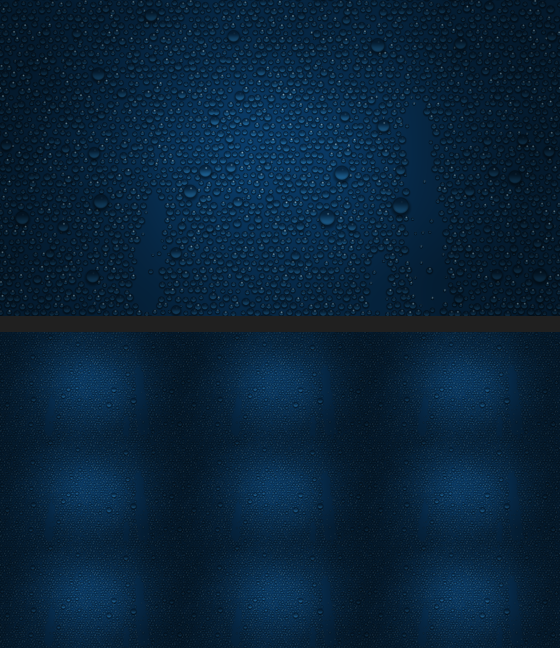
Top: one tile. Bottom: repeated 3 by 3.
This texture is drawn by a Shadertoy shader. Its source:

```glsl
// Condensation on dark blue glass: packed small drops, scattered large drops and
// cleared run-off streaks under a soft central glow. Drops sit on jittered grids
// whose cells wrap, and the glow and noise are periodic, so the image tiles.

const float TAU = 6.2831853;
const vec2 CANVAS = vec2(16.0 / 9.0, 1.0);
const vec2 SMALL_GRID = vec2(70.0, 44.0);   // even row count keeps the stagger periodic
const vec2 BIG_GRID = vec2(20.0, 12.0);
const vec2 SMALL_RADIUS = vec2(0.0068, 0.0116);
const vec2 BIG_RADIUS = vec2(0.012, 0.026);
const float SMALL_JITTER = 0.42;
const float BIG_CHANCE = 0.55;
const float GLINT_RADIUS = 0.0021;
const vec3 EDGE_BLUE = vec3(0.014, 0.100, 0.175);
const vec3 CORE_BLUE = vec3(0.040, 0.235, 0.410);
const vec3 DROP_TEAL = vec3(0.075, 0.145, 0.165);
const vec3 GLINT_WHITE = vec3(0.70, 0.86, 0.92);

vec3 hash3(vec2 cell, uint seed) {
    uvec3 v = uvec3(uvec2(cell), seed) * 1664525u + 1013904223u;
    v.x += v.y * v.z; v.y += v.z * v.x; v.z += v.x * v.y;
    v ^= v >> 16u;
    v.x += v.y * v.z; v.y += v.z * v.x; v.z += v.x * v.y;
    return vec3(v >> 8u) / 16777216.0;
}

float corner(vec2 cell, vec2 offset, vec2 period) {
    float angle = TAU * hash3(mod(cell, period), 7u).x;
    return dot(vec2(cos(angle), sin(angle)), offset);
}

// Gradient noise that wraps after one canvas
float wrapNoise(vec2 uv, vec2 period) {
    vec2 p = uv * period, i = floor(p), f = p - i;
    vec2 w = f * f * f * (f * (f * 6.0 - 15.0) + 10.0);
    vec2 e = vec2(1.0, 0.0);
    return mix(mix(corner(i, f, period), corner(i + e.xy, f - e.xy, period), w.x),
               mix(corner(i + e.yx, f - e.yx, period), corner(i + 1.0, f - 1.0, period), w.x), w.y);
}

// Positive inside a streak that widens downward from its top
float streak(vec2 uv, float x, float top, float halfWidth, float drift) {
    float fall = (top - uv.y) / top;
    float ends = smoothstep(0.0, 0.12, fall) * smoothstep(0.0, 0.06, uv.y);
    float width = halfWidth * mix(0.55, 1.0, fall) * ends;
    return width - abs(uv.x - x - drift * fall);
}

float cleared(vec2 uv) {
    uv = fract(uv);
    float s = streak(uv, 0.738, 0.72, 0.036, 0.035);
    s = max(s, streak(uv, 0.276, 0.39, 0.029, -0.018));
    s = max(s, streak(uv, 0.672, 0.20, 0.024, 0.006));
    return s;
}

// Drops are vec3(centre, radius); radius zero means empty
vec3 bigDrop(vec2 cell) {
    vec3 h = hash3(mod(cell, BIG_GRID), 3u);
    vec2 uv = (cell + 0.5 + 0.6 * (h.xy - 0.5)) / BIG_GRID;
    float size = h.z / BIG_CHANCE;
    float radius = size < 1.0 ? mix(BIG_RADIUS.x, BIG_RADIUS.y, pow(size, 5.0)) : 0.0;
    if (cleared(uv) > -0.004) radius *= 0.5;
    return vec3(uv * CANVAS, radius);
}

float gapToBig(vec2 p) {
    vec2 home = floor(p / CANVAS * BIG_GRID);
    float gap = 1.0;
    for (int k = 0; k < 9; k++) {
        vec3 drop = bigDrop(home + vec2(k % 3, k / 3) - 1.0);
        if (drop.z > 0.0) gap = min(gap, length(p - drop.xy) - drop.z);
    }
    return gap;
}

vec3 smallDrop(vec2 cell) {
    vec3 h = hash3(mod(cell, SMALL_GRID), 11u);
    vec2 place = cell + 0.5 + SMALL_JITTER * (h.xy - 0.5);
    place.x += 0.5 * mod(cell.y, 2.0) - 0.25;
    vec2 uv = place / SMALL_GRID;
    float radius = mix(SMALL_RADIUS.x, SMALL_RADIUS.y, h.z);
    if (cleared(uv) > 0.0) radius = h.z > 0.82 ? 0.4 * radius : 0.0;
    radius = min(radius, gapToBig(uv * CANVAS) - 0.001);
    return vec3(uv * CANVAS, radius < 0.003 ? 0.0 : radius);
}

// Shadow, domed body with a lit lower side, and a glint
vec3 paintDrops(vec3 color, vec2 p, vec2 grid, bool big, float light) {
    vec2 home = floor(p / CANVAS * grid);
    float nearest = 9.0, shade = 0.0, glint = 0.0, pixel = 1.0 / iResolution.y;
    vec3 best = vec3(0.0, 0.0, 1.0);
    for (int k = 0; k < 9; k++) {
        vec2 cell = home + vec2(k % 3, k / 3) - 1.0;
        vec3 drop = big ? bigDrop(cell) : smallDrop(cell);
        if (drop.z <= 0.0) continue;
        vec2 q = (p - drop.xy) / drop.z;
        shade = max(shade, 1.0 - smoothstep(0.75, 1.5, length(q + vec2(0.0, 0.28))));
        if (length(q) < nearest) { nearest = length(q); best = vec3(q, drop.z); }
        float power = hash3(mod(cell, grid), 19u).x;
        float spot = length(p - drop.xy - drop.z * vec2(0.12, 0.42));
        float soft = max(pixel, 0.0012);
        glint = max(glint, mix(0.08, 0.85, power * power * power)
            * (1.0 - smoothstep(GLINT_RADIUS - soft, GLINT_RADIUS + soft, spot)));
    }
    vec3 base = color;
    color *= 1.0 - 0.48 * shade;
    float blur = max(pixel, 0.001) / best.z;
    float cover = 1.0 - smoothstep(1.0 - blur, 1.0 + 0.5 * blur, nearest);
    float lit = smoothstep(0.55, -0.75, best.y);
    float rim = smoothstep(0.72, 1.0, nearest);
    vec3 body = base * mix(0.68, 1.06, lit) + DROP_TEAL * lit * light;
    body *= 1.0 - 0.25 * rim;
    color = mix(color, body, cover);
    return mix(color, GLINT_WHITE, glint * mix(0.5, 1.0, light));
}

void mainImage(out vec4 fragColor, in vec2 fragCoord) {
    vec2 uv = fragCoord / iResolution.xy;
    vec2 p = uv * CANVAS;

    // Glass with periodic glow
    vec2 wave = 0.5 - 0.5 * cos(TAU * (uv - vec2(-0.02, 0.0)));
    float glow = wave.x * mix(0.38, 1.0, wave.y);
    glow = clamp(glow + 0.10 * wrapNoise(uv, vec2(6.0, 4.0)), 0.0, 1.0);
    vec3 color = mix(EDGE_BLUE, CORE_BLUE, glow);
    float light = mix(0.35, 1.0, glow);

    // Small drops first, large ones over them
    color = paintDrops(color, p, SMALL_GRID, false, light);
    color = paintDrops(color, p, BIG_GRID, true, light);
    fragColor = vec4(color, 1.0);
}
```
